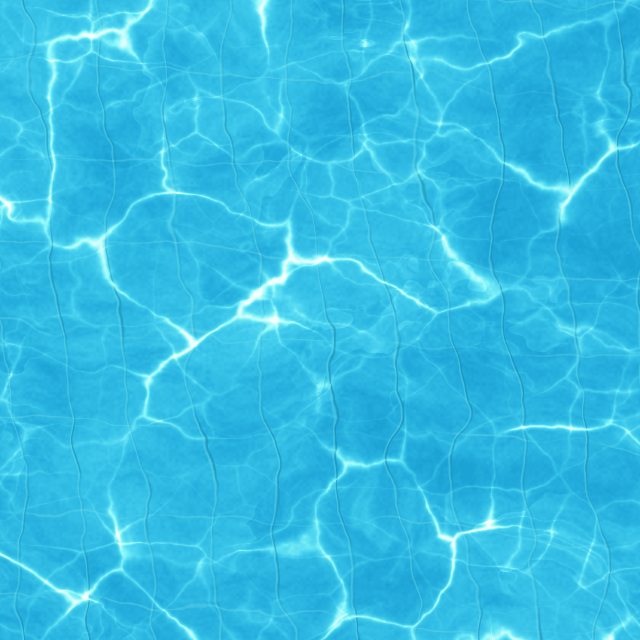
A WebGL 2 fragment shader for this texture:

```glsl
#version 300 es
precision highp float;
// Sunlit pool water: a warped cellular web of caustic light over a tiled floor.
// Cell borders give bright filaments, noise contours give threads and folded
// sheets, and the summed light level is mapped through a cyan colour ramp.
uniform vec2 u_resolution;
out vec4 fragColor;

const vec2 WEB_CELLS = vec2(4.5, 5.6);    // main caustic cells per canvas
const vec2 FINE_CELLS = vec2(7.5, 11.0);  // faint secondary web
const float WEB_WIDTH = 0.036;            // line widths, in cell units
const float FINE_WIDTH = 0.042;
const float BASE_LEVEL = 1.22;            // ramp position of plain water
const float MOTTLE = 3.0;                 // broad, middle and fine variation
const float RIPPLE = 1.7;
const float GLINT = 0.55;
const vec2 TILES = vec2(10.0, 7.2);       // tile joints per canvas
const float JOINT_WIDTH = 0.0013;         // in canvas units
const vec3 JOINT_DARK = vec3(0.11, 0.56, 0.70);
const vec3 JOINT_LIGHT = vec3(0.40, 0.85, 0.91);
const int RAMP_LAST = 7;
const vec3 RAMP[8] = vec3[8](
  vec3(0.11, 0.64, 0.835), vec3(0.15, 0.69, 0.87), vec3(0.20, 0.75, 0.90),
  vec3(0.26, 0.80, 0.93), vec3(0.36, 0.87, 0.95), vec3(0.52, 0.96, 0.98),
  vec3(0.75, 0.98, 0.98), vec3(0.94, 1.0, 0.99));

vec2 hash2(vec2 p) {
  vec3 q = fract(p.xyx * vec3(0.1031, 0.1030, 0.0973));
  q += dot(q, q.yzx + 33.33);
  return fract((q.xx + q.yz) * q.zy);
}

float noise(vec2 p) {
  vec2 i = floor(p), f = fract(p);
  f = f * f * f * (f * (f * 6.0 - 15.0) + 10.0);
  return mix(mix(hash2(i).x, hash2(i + vec2(1, 0)).x, f.x),
             mix(hash2(i + vec2(0, 1)).x, hash2(i + vec2(1, 1)).x, f.x), f.y);
}

float fbm(vec2 p) {
  float sum = 0.0, amp = 0.5;
  for (int i = 0; i < 4; i++) {
    sum += amp * noise(p);
    p = mat2(1.6, 1.2, -1.2, 1.6) * p + 17.3;
    amp *= 0.5;
  }
  return sum / 0.94;
}

vec2 noise2(vec2 p) {
  return vec2(noise(p), noise(p + 41.7)) - 0.5;
}

// Distances to the three nearest scattered cell centres, in rising order.
vec3 nearestThree(vec2 p) {
  vec2 cell = floor(p);
  vec3 f = vec3(9.0);
  for (int y = -2; y <= 2; y++)
    for (int x = -2; x <= 2; x++) {
      vec2 c = cell + vec2(x, y);
      float d = length(c + 0.05 + 0.9 * hash2(c + 11.0) - p);
      if (d < f.x) f = vec3(d, f.xy);
      else if (d < f.y) f = vec3(f.x, d, f.y);
      else if (d < f.z) f.z = d;
    }
  return f;
}

// Light of one web: x = sharp filament and node, y = soft halo around it.
vec2 caustics(vec2 p, float width, float strength) {
  vec3 f = nearestThree(p);
  float border = f.y - f.x;
  float node = exp(-(f.z - f.x) / 0.08);
  float w = width * (0.45 + 0.8 * strength + 1.0 * node);
  float core = exp(-pow(border / w, 1.5)) * (0.25 + 0.75 * strength);
  float halo = exp(-border / (4.5 * width)) * (0.3 + 0.7 * strength);
  return vec2(core + 0.3 * node * strength, halo);
}

// Thin bright contour of a noise field, and a sheet with one sharp side.
float thread(float field) {
  return exp(-abs(field - 0.5) / 0.018);
}

float sheet(float field) {
  float s = field - 0.53;
  return smoothstep(-0.006, 0.008, s) * exp(-max(s, 0.0) * 16.0);
}

float line(float cells, float count, float width, float soft) {
  float d = abs(fract(cells) - 0.5) / count;
  return 1.0 - smoothstep(width - soft, width + soft, d);
}

void main() {
  vec2 uv = gl_FragCoord.xy / u_resolution.y;
  float soft = max(0.0011, 0.6 / u_resolution.y);

  // Water surface bends every layer.
  vec2 bend = 0.13 * noise2(uv * 4.0) + 0.04 * noise2(uv * 11.0 + 5.0);
  vec2 ripple = 0.014 * noise2(uv * vec2(24.0, 34.0) + 9.0) + 0.005 * noise2(uv * 70.0);
  vec2 wet = uv + bend + ripple;

  // Mottled water: broad patches, stretched ripples and fine glints.
  float level = BASE_LEVEL + MOTTLE * (fbm(wet * vec2(5.0, 8.0) + 3.0) - 0.5);
  level += RIPPLE * (fbm(wet * vec2(17.0, 36.0)) - 0.5);
  level += GLINT * (noise(wet * vec2(90.0, 130.0)) + noise(uv * 210.0) - 1.0);

  // Threads and folded sheets, each confined to patches.
  float patchA = smoothstep(0.3, 0.7, noise(uv * 6.0 + 80.0));
  float patchB = smoothstep(0.35, 0.75, noise(uv * 7.0 + 130.0));
  level += 1.5 * patchA * thread(fbm(wet * vec2(4.5, 8.0) + 60.0));
  level += 1.3 * patchB * thread(fbm(wet * vec2(9.0, 13.0) + 160.0));
  level += 1.3 * patchB * sheet(fbm(wet * vec2(6.0, 8.0) + 200.0));

  // Caustic webs, fading in and out along their length.
  float strength = smoothstep(0.2, 0.8, noise(uv * 7.0 + 20.0));
  vec2 web = caustics(wet * WEB_CELLS + 2.0, WEB_WIDTH, strength);
  float faint = smoothstep(0.3, 0.85, noise(uv * 7.5 + 50.0));
  vec2 fine = caustics((uv - 0.8 * bend + ripple) * FINE_CELLS + 30.0, FINE_WIDTH, faint);
  level += 4.0 * web.x + 0.95 * web.y + 1.8 * fine.x + 0.5 * fine.y;

  // Colour ramp.
  level = clamp(level, 0.0, float(RAMP_LAST) - 0.001);
  int stop = int(level);
  vec3 color = mix(RAMP[stop], RAMP[stop + 1], fract(level));

  // Wavering tile joints: broken dark seams with a pale edge, pale cross lines.
  vec2 sway = 0.04 * noise2(uv * vec2(5.0, 8.0) + 70.0) + 0.018 * noise2(uv * 17.0) + 0.5 * ripple;
  vec2 tile = (uv + sway + vec2(0.10 * uv.y, 0.05 * uv.x)) * TILES;
  float cover = 1.0 - smoothstep(3.5, 6.0, level);
  float wear = smoothstep(0.3, 0.85, noise(uv * vec2(9.0, 10.0) + 90.0));
  float seam = line(tile.x, TILES.x, JOINT_WIDTH, soft);
  float edge = line(tile.x + 0.03, TILES.x, JOINT_WIDTH, soft);
  float cross = line(tile.y, TILES.y, JOINT_WIDTH, soft);
  color = mix(color, JOINT_LIGHT, cover * (0.42 * edge + 0.4 * cross * (1.0 - 0.7 * wear)));
  color = mix(color, JOINT_DARK, cover * seam * (0.14 + 0.5 * wear));

  fragColor = vec4(color, 1.0);
}
```
